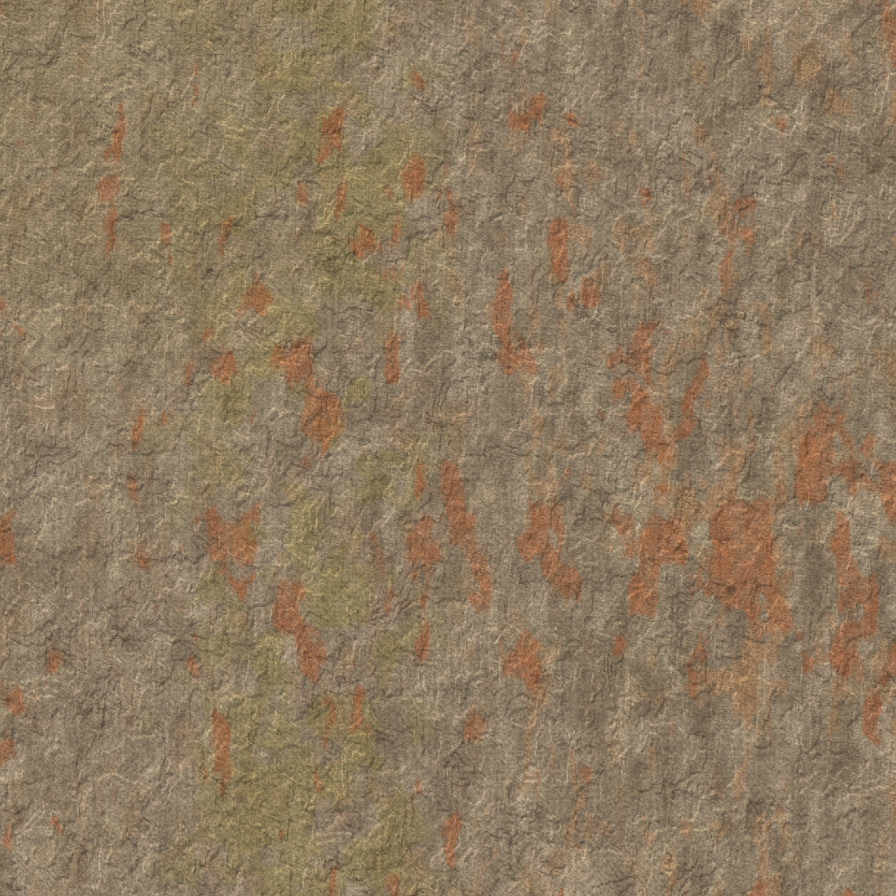
A Shadertoy shader for this texture:

```glsl
float hash(vec2 p) {
    return fract(sin(dot(p, vec2(127.1, 311.7))) * 43758.5453);
}

float noise(vec2 p) {
    vec2 i = floor(p), f = fract(p);
    f = f * f * (3.0 - 2.0 * f);
    return mix(mix(hash(i), hash(i + vec2(1, 0)), f.x),
               mix(hash(i + vec2(0, 1)), hash(i + vec2(1, 1)), f.x), f.y);
}

float fbm(vec2 p) {
    float sum = 0.0, amp = 0.5;
    for (int i = 0; i < 5; i++) {
        sum += amp * noise(p);
        p = mat2(0.96, 0.28, -0.28, 0.96) * p * 2.03 + vec2(17.3, 9.1);
        amp *= 0.5;
    }
    return sum;
}

// Thin, wavering vertical ridges that enclose long plates
float ridges(vec2 p) {
    float sway = 0.9 * fbm(p * vec2(20.0, 18.0)) + 0.5 * noise(p * vec2(60.0, 45.0));
    float line = abs(noise(vec2(p.x * 25.0 + sway, p.y * 5.0 + 0.5 * sway)) - 0.5);
    return 1.0 - smoothstep(0.03, 0.14, line);
}

// Terraced flakes with ragged lips, plus fine roughness
float barkHeight(vec2 p) {
    vec2 q = p + 0.012 * vec2(noise(p * 51.0), noise(p * 47.0 + 40.0));
    float level = fbm(q * vec2(27.0, 19.0)) * 6.0;
    float flakes = floor(level) + smoothstep(0.0, 0.16, fract(level));
    return flakes * 0.3 + 0.9 * fbm(q * vec2(75.0, 50.0) + 5.0);
}

void mainImage(out vec4 fragColor, in vec2 fragCoord) {
    vec2 p = fragCoord / iResolution.xy;
    float rightSide = smoothstep(0.42, 0.72, p.x);

    // Relief lit from the upper left
    float slope = barkHeight(p) - barkHeight(p + vec2(-0.0015, 0.003));
    float relief = clamp(slope, -0.3, 0.3);

    // Weathered grey-brown base with short upright streaks
    float broad = fbm(p * vec2(9.0, 5.0) + 31.0);
    float streak = fbm(p * vec2(55.0, 22.0) + 70.0);
    float tone = 0.58 + 0.35 * (broad - 0.48) + 1.5 * (streak - 0.48) - 0.1 * rightSide;
    vec3 color = mix(vec3(0.465, 0.405, 0.325), vec3(0.6, 0.54, 0.45), clamp(tone, 0.0, 1.0));

    // Pale tan ridges with warm rims, strongest on the right
    float ridge = ridges(p) * smoothstep(0.36, 0.56, fbm(p * vec2(12.0, 9.0) + 12.0));
    float warmth = smoothstep(0.45, 0.6, fbm(p * vec2(30.0, 14.0) + 44.0));
    vec3 ridgeColor = mix(vec3(0.63, 0.56, 0.46), vec3(0.63, 0.48, 0.34), warmth);
    color = mix(color, ridgeColor, ridge * (0.15 + 0.55 * rightSide));

    // Olive moss in a broad column, thinner around the middle
    float column = smoothstep(0.1, 0.3, p.x) * (1.0 - smoothstep(0.42, 0.53, p.x));
    float upper = smoothstep(0.48, 0.72, p.y);
    float lower = 1.0 - smoothstep(0.12, 0.35, p.y);
    float mossField = fbm(p * vec2(30.0, 25.0) + 53.0);
    float moss = smoothstep(0.42, 0.62, mossField + 0.1 * column * max(upper, lower) - 0.05);
    color = mix(color, vec3(0.53, 0.48, 0.28), moss * (0.06 + 0.45 * column));
    color = mix(color, vec3(0.54, 0.48, 0.33), 0.3 * upper * (1.0 - smoothstep(0.25, 0.5, p.x)));

    // Bare rust patches, ragged and gathered in a lower band
    float band = exp(-pow((p.y - 0.36) / 0.14, 2.0));
    float cluster = noise(p * vec2(9.0, 6.0) + 3.0) - 0.5;
    float rustField = fbm(p * vec2(32.0, 15.0) + 91.0) + 0.09 * band + 0.13 * cluster - 0.06;
    float rust = smoothstep(0.58, 0.66, rustField);
    float wear = 0.35 + 0.6 * fbm(p * vec2(90.0, 60.0) + 19.0);
    float fleck = smoothstep(0.58, 0.7, fbm(p * vec2(55.0, 26.0) + 8.0));
    color = mix(color, vec3(0.6, 0.46, 0.33), fleck * (0.25 + 0.3 * rightSide));
    color = mix(color, vec3(0.59, 0.37, 0.24), rust * wear);

    // Shading, short dark crevices and sandy grain
    color *= 1.0 + 0.65 * relief;
    float crack = abs(fbm(p * vec2(30.0, 44.0) + 23.0) - 0.48);
    float broken = smoothstep(0.48, 0.62, fbm(p * vec2(26.0, 34.0) + 63.0));
    color *= 1.0 - 0.17 * broken * (1.0 - smoothstep(0.005, 0.035, crack));
    float grain = noise(p * 470.0) + noise(p * 610.0 + 11.0) - 1.0;
    color *= 1.02 + 0.23 * grain;

    fragColor = vec4(color, 1.0);
}
```
